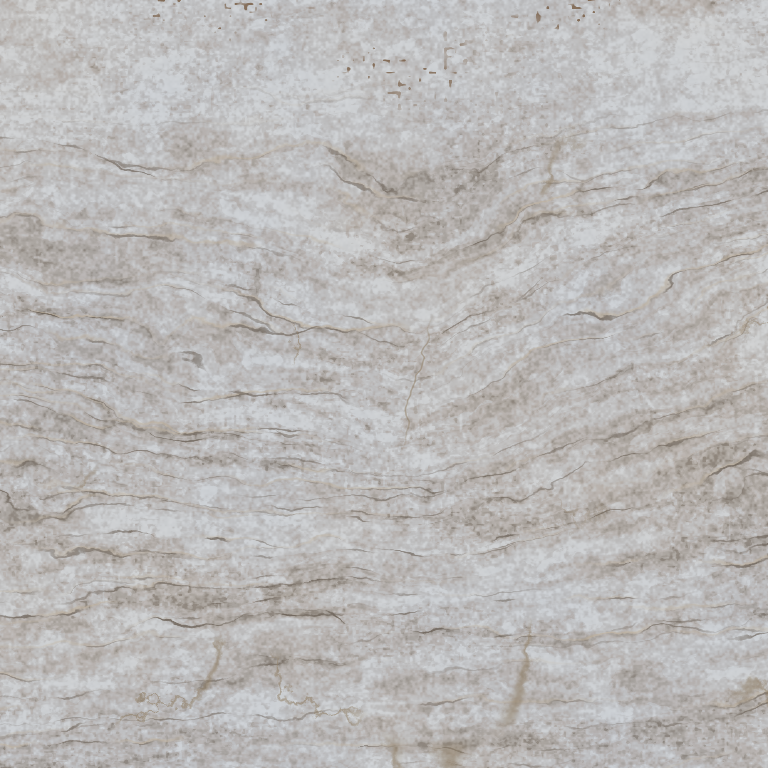
Write a Shadertoy shader that draws this texture.

```glsl
// Pale grey-beige layered travertine with bent strata, thin seams and rust specks.

float hash(vec2 p) {
    vec3 q = fract(p.xyx * vec3(0.1031, 0.1030, 0.0973));
    q += dot(q, q.yzx + 33.33);
    return fract((q.x + q.y) * q.z);
}

float noise(vec2 p) {
    vec2 cell = floor(p), f = fract(p);
    f = f * f * (3.0 - 2.0 * f);
    return mix(mix(hash(cell), hash(cell + vec2(1, 0)), f.x),
               mix(hash(cell + vec2(0, 1)), hash(cell + vec2(1, 1)), f.x), f.y);
}

float fbm(vec2 p) {
    float sum = 0.0, amp = 0.5;
    for (int i = 0; i < 5; i++) {
        sum += amp * noise(p);
        p = mat2(1.6, 1.2, -1.2, 1.6) * p + 17.3;
        amp *= 0.53;
    }
    return sum / 1.02;
}

// Height within the strata: the layers sag into a fold right of the centre.
float strataHeight(vec2 p) {
    float dx = p.x - 0.56;
    float fold = sqrt(dx * dx + 0.0008) * mix(0.17, 0.38, smoothstep(-0.05, 0.05, dx)) - 0.05;
    float zone = smoothstep(0.16, 0.46, p.y) * (1.0 - smoothstep(0.62, 0.95, p.y));
    float h = p.y - fold * zone - 0.05 * p.x * (1.0 - zone);
    h += (0.03 + 0.06 * zone) * (fbm(p * vec2(4, 6) + 4.0) - 0.5);
    h += 0.02 * (fbm(p * vec2(16, 28)) - 0.5);
    return h + 0.007 * (fbm(p * vec2(60, 80) + 3.0) - 0.5);
}

// Signed distance to the nearest seam, its presence and a fade at the cell border.
vec3 seam(float x, float h, float count, float seed) {
    float u = h * count + seed;
    float id = floor(u) + seed * 13.0;
    float f = fract(u) - 0.5;
    float wave = 0.5 * (noise(vec2(x * 5.0, id * 7.1)) - 0.5)
               + 0.2 * (noise(vec2(x * 24.0, id * 3.7)) - 0.5);
    float presence = smoothstep(0.42, 0.75, noise(vec2(x * 4.5 + id * 5.3, id * 9.7)));
    return vec3((f - wave) / count, presence, 1.0 - smoothstep(0.36, 0.5, abs(f)));
}

// Stone colour from dark beige (0) to cool white (1).
vec3 stone(float t) {
    vec3 c = mix(vec3(0.57, 0.54, 0.51), vec3(0.67, 0.65, 0.63), smoothstep(-0.05, 0.3, t));
    c = mix(c, vec3(0.72, 0.70, 0.69), smoothstep(0.28, 0.52, t));
    c = mix(c, vec3(0.742, 0.740, 0.742), smoothstep(0.5, 0.72, t));
    return mix(c, vec3(0.80, 0.81, 0.82), smoothstep(0.68, 1.15, t));
}

void mainImage(out vec4 fragColor, in vec2 fragCoord) {
    vec2 p = fragCoord / iResolution.y;
    float px = 1.0 / iResolution.y;
    float h = strataHeight(p);
    float top = smoothstep(0.74, 0.9, p.y);

    // Broad clouds, layers and fine strata
    float tone = 0.61 + 0.09 * top;
    tone += 0.28 * (fbm(p * vec2(3, 5) + 9.0) - 0.5);
    tone += mix(0.75, 0.45, top) * (fbm(vec2(p.x * 3.0, h * 20.0)) - 0.5);
    tone += mix(0.85, 0.3, top) * (fbm(vec2(p.x * 5.0, h * 62.0) + 31.0) - 0.5);
    tone += mix(0.5, 0.25, top) * (fbm(vec2(p.x * 14.0, h * 130.0) + 63.0) - 0.5);

    // Ragged pale crust and chips
    float rough = fbm(p * 65.0);
    float crust = fbm(p * vec2(7, 11) + 52.0) + 0.4 * (rough - 0.5) + 0.05 * top;
    tone += 0.15 * smoothstep(0.53, 0.6, crust);
    float chips = fbm(vec2(p.x * 30.0, h * 55.0) + 7.0);
    tone += 0.25 * smoothstep(0.6, 0.67, chips);

    // Grain, pale crumbs and small pits
    float grain = noise(p * 310.0) + noise(p.yx * 190.0 + 8.0) - 1.0;
    tone += 0.3 * grain + 0.5 * (rough - 0.5);
    float pitZone = smoothstep(0.46, 0.6, fbm(vec2(p.x * 6.0, h * 14.0) + 70.0));
    tone -= 0.3 * pitZone * smoothstep(0.72, 0.88, noise(p * vec2(170, 240)));
    tone += 0.25 * pitZone * smoothstep(0.74, 0.88, noise(p * vec2(200, 230) + 40.0));

    // Seams: soft shade beneath, tan rim above, dark broken core
    float rimMask = 0.0, core = 0.0;
    for (int i = 0; i < 5; i++) {
        float k = float(i);
        vec3 s = seam(p.x, h, 7.0 + 5.0 * k, 0.37 + k * 1.71);
        float strength = s.y * s.z * (1.0 - 0.9 * top) * (1.0 - 0.11 * k);
        float below = exp(-abs(s.x) * (s.x < 0.0 ? 140.0 : 600.0));
        tone -= 0.32 * strength * below;
        float broken = noise(vec2(p.x * 32.0, k * 8.3 + floor(h * 9.0)));
        float width = 0.0001 + 0.0017 * broken * broken;
        float line = 1.0 - smoothstep(width - 0.6 * px, width + 0.6 * px, abs(s.x));
        core = max(core, line * strength * smoothstep(0.35, 0.85, broken));
        float rim = exp(-pow((s.x - 0.002) / 0.0018, 2.0));
        rimMask = max(rimMask, rim * strength * smoothstep(0.45, 0.75, noise(p * vec2(10, 16) + k)));
    }
    vec3 col = stone(clamp(tone, -0.1, 1.2));
    col += vec3(0.024, 0.003, -0.028) * (fbm(p * 5.0 + 23.0) - 0.5);
    col += 0.022 * grain;
    col = mix(col, vec3(0.75, 0.69, 0.60), 0.6 * rimMask);
    col = mix(col, vec3(0.40, 0.36, 0.32), 0.75 * core);

    // A few hairline cracks, with one along the fold
    float ridge = abs(noise(p * vec2(9, 4) + 88.0 + 0.3 * rough) - 0.5) / 14.0;
    float crackZone = smoothstep(0.68, 0.8, noise(p * vec2(7, 9) + 41.0)) * (1.0 - top);
    float crack = (1.0 - smoothstep(0.0, 1.2 * px, ridge)) * crackZone;
    float foldX = 0.54 + 0.08 * (fbm(vec2(p.y * 11.0, 3.0)) - 0.5) + 0.15 * (p.y - 0.5);
    float foldZone = smoothstep(0.4, 0.46, p.y) * (1.0 - smoothstep(0.54, 0.6, p.y));
    crack = max(crack, foldZone * (1.0 - smoothstep(0.0, 1.6 * px, abs(p.x - foldX))));
    col = mix(col, vec3(0.56, 0.49, 0.39), 0.55 * crack);

    // Clustered rust specks in the upper crust
    float cluster = smoothstep(0.48, 0.64, fbm(p * vec2(8, 11) + 13.0));
    float speck = smoothstep(0.8, 0.92, noise(p * vec2(150, 190) + 5.0) + 0.2 * (rough - 0.5));
    col = mix(col, vec3(0.46, 0.35, 0.25), 0.8 * speck * cluster * smoothstep(0.82, 0.92, p.y));

    fragColor = vec4(clamp(col, 0.0, 1.0), 1.0);
}
```
